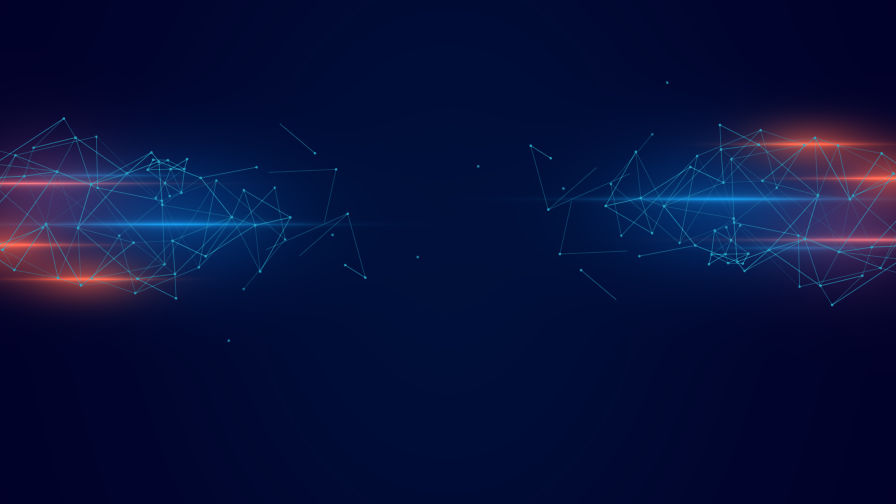
This background is drawn by a WebGL 1 fragment shader. Its source:

```glsl
precision highp float;
// Dark navy backdrop with two glowing plexus clusters, one at each side.
// The right cluster is the left one turned half a circle about the pivot.
// Each has soft glows, horizontal light streaks and jittered-grid networks.
uniform vec2 u_resolution;

// Lengths are in canvas heights; cluster positions are relative to the pivot.
const float PIVOT_Y = 0.58;
const vec3 NAVY_EDGE = vec3(0.006, 0.0, 0.155);
const vec3 NAVY_MID = vec3(0.0, 0.062, 0.225);
const vec3 LINE_TEAL = vec3(0.16, 0.68, 0.80);
const vec3 CYAN = vec3(0.08, 0.52, 0.62);
const vec3 BLUE = vec3(0.01, 0.16, 0.25);
const vec3 VIOLET = vec3(0.23, 0.11, 0.14);
const vec3 EMBER = vec3(0.38, 0.13, 0.02);
const vec3 ORANGE = vec3(0.92, 0.32, 0.06);
const vec3 CORAL = vec3(0.90, 0.38, 0.22);
const vec4 CLUSTER = vec4(-0.66, -0.005, 0.45, 0.225); // centre, radii
const vec4 TANGLE = vec4(-0.553, 0.08, 0.045, 0.075);
const float CLUSTER_TILT = -0.10;
const float LINE_HALF = 0.0009;
const float DOT_RADIUS = 0.0026;
const float EDGE_CHANCE = 0.74;

float hash(vec2 p) {
  return fract(sin(dot(p, vec2(127.1, 311.7))) * 43758.5453);
}

vec2 hash2(vec2 p) {
  return vec2(hash(p), hash(p + 17.3));
}

// Antialiased coverage of a shape with the given half width.
float cover(float dist, float halfWidth) {
  return clamp((halfWidth - dist) * u_resolution.y + 0.5, 0.0, 1.0);
}

float segment(vec2 p, vec2 a, vec2 b) {
  vec2 ab = b - a;
  float t = clamp(dot(p - a, ab) / dot(ab, ab), 0.0, 1.0);
  return cover(length(p - a - ab * t), LINE_HALF);
}

float dotAt(vec2 p, vec2 c) {
  return cover(length(p - c), DOT_RADIUS);
}

float glow(vec2 p, vec2 c, vec2 radii) {
  vec2 d = (p - c) / radii;
  return exp(-dot(d, d));
}

// Thin bright core with a shorter, softer halo.
float streak(vec2 p, vec2 c, float reach) {
  vec2 d = abs(p - c);
  float core = exp(-d.y / 0.0035) * exp(-pow(d.x / reach, 2.0));
  float halo = exp(-d.y / 0.015) * exp(-pow(d.x / (reach * 0.6), 2.0));
  return 0.6 * core + 0.28 * halo;
}

vec2 nodeAt(vec2 id, float cell, float seed) {
  return (id + 0.03 + 0.94 * hash2(id + seed)) * cell;
}

// 1 inside a ragged, slightly tilted ellipse.
float inside(vec2 p, vec4 region, float ragged) {
  vec2 d = p - region.xy;
  d.y -= CLUSTER_TILT * d.x;
  return step(length(d / region.zw), 1.0 - 0.25 * ragged);
}

// Jittered grid nodes joined at random to their neighbours.
float network(vec2 p, float cell, float seed, vec4 region) {
  vec2 home = floor(p / cell);
  float light = 0.0;
  for (int j = -1; j <= 1; j++) {
    for (int i = -1; i <= 1; i++) {
      vec2 id = home + vec2(float(i), float(j));
      vec2 a = nodeAt(id, cell, seed);
      float alive = inside(a, region, hash(id + seed + 5.1));
      light += 0.7 * alive * dotAt(p, a);
      for (int k = 0; k < 4; k++) {
        vec2 hop = k < 3 ? vec2(float(k) - 1.0, 1.0) : vec2(1.0, 0.0);
        vec2 other = id + hop;
        vec2 b = nodeAt(other, cell, seed);
        float chance = hash(id * 1.7 + seed + float(k) * 3.9);
        float linked = alive * inside(b, region, hash(other + seed + 5.1));
        linked *= step(chance, EDGE_CHANCE);
        light += linked * (0.16 + 0.75 * chance) * segment(p, a, b);
      }
    }
  }
  return light;
}

// Loose links and dots beyond the cluster.
float strays(vec2 p) {
  vec2 tip = vec2(-0.199, -0.004);
  vec2 foot = vec2(-0.164, -0.131);
  vec2 heel = vec2(-0.204, -0.106);
  vec2 peak = vec2(-0.264, 0.116);
  vec2 shelf = vec2(-0.222, 0.084);
  float light = 0.45 * segment(p, tip, foot) + 0.8 * segment(p, heel, foot);
  light += 0.45 * segment(p, tip, vec2(-0.36, -0.075));
  light += 0.45 * segment(p, tip, vec2(-0.294, -0.087));
  light += 0.65 * segment(p, vec2(-0.333, 0.174), peak);
  light += 0.4 * segment(p, shelf, vec2(-0.355, 0.078));
  light += 0.4 * segment(p, shelf, vec2(-0.245, -0.02));
  light += dotAt(p, tip) + dotAt(p, foot) + dotAt(p, heel) + dotAt(p, peak);
  light += dotAt(p, shelf) + dotAt(p, vec2(-0.06, -0.09));
  light += dotAt(p, vec2(-0.435, -0.256)) + dotAt(p, vec2(-0.229, -0.046));
  return 0.75 * light;
}

void main() {
  vec2 p = gl_FragCoord.xy / u_resolution.y;
  p -= vec2(0.5 * u_resolution.x / u_resolution.y, PIVOT_Y);
  vec3 color = mix(NAVY_EDGE, NAVY_MID, glow(p, vec2(0.0, -0.08), vec2(0.62, 0.85)));
  vec2 q = p.x > 0.0 ? -p : p;
  // Soft glows
  color += BLUE * glow(q, vec2(-0.55, -0.01), vec2(0.23, 0.13));
  color += VIOLET * glow(q, vec2(-0.81, 0.03), vec2(0.16, 0.12));
  color += EMBER * glow(q, vec2(-0.72, -0.135), vec2(0.13, 0.05));
  color += EMBER * glow(q, vec2(-0.89, -0.07), vec2(0.10, 0.06));
  // Light streaks
  color += CYAN * streak(q, vec2(-0.542, -0.025), 0.25);
  color += 0.5 * CYAN * streak(q, vec2(-0.69, 0.072), 0.14);
  color += CORAL * streak(q, vec2(-0.86, 0.056), 0.25);
  color += ORANGE * streak(q, vec2(-0.88, -0.066), 0.17);
  color += ORANGE * streak(q, vec2(-0.715, -0.134), 0.13);
  // Networks
  float net = network(q, 0.083, 3.0, CLUSTER) + 0.75 * network(q, 0.125, 41.0, CLUSTER);
  net += network(q, 0.032, 23.0, TANGLE) + strays(q);
  color = mix(color, LINE_TEAL, 0.85 * min(net, 1.0));
  gl_FragColor = vec4(min(color, 1.0), 1.0);
}
```
